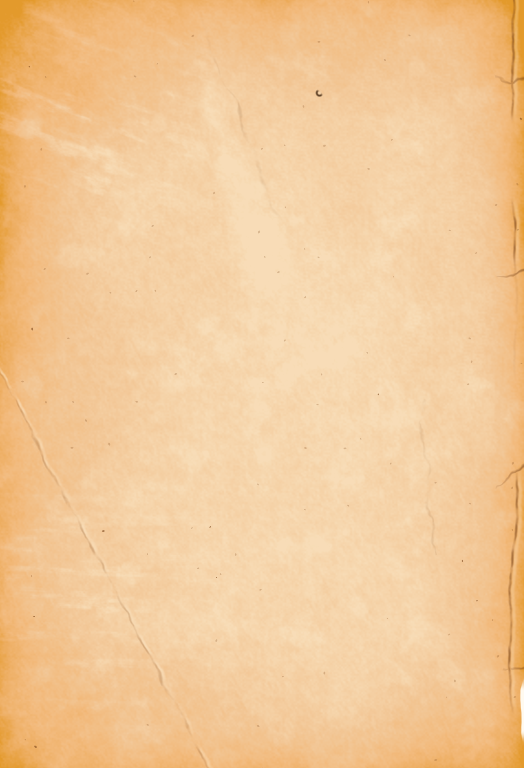
A Shadertoy shader for this texture:

```glsl
// Aged sheet of paper: a pale centre browning toward worn edges.
// Edge falloffs and layered noise set a tone that picks from a colour ramp;
// folds, scuffs, cracks, fibres and specks are drawn over it.

const vec3 CREAM = vec3(0.965, 0.84, 0.68);
const vec3 SAND = vec3(0.95, 0.78, 0.59);
const vec3 TAN = vec3(0.95, 0.73, 0.49);
const vec3 OCHRE = vec3(0.93, 0.68, 0.38);
const vec3 AMBER = vec3(0.90, 0.62, 0.22);
const vec3 BROWN = vec3(0.48, 0.27, 0.10);
const vec3 PALE = vec3(0.98, 0.88, 0.74);

float hash(vec2 p) {
    return fract(sin(dot(p, vec2(127.1, 311.7))) * 43758.5453);
}

float noise(vec2 p) {
    vec2 i = floor(p), f = fract(p);
    f = f * f * (3.0 - 2.0 * f);
    return mix(mix(hash(i), hash(i + vec2(1, 0)), f.x),
               mix(hash(i + vec2(0, 1)), hash(i + vec2(1, 1)), f.x), f.y);
}

float fbm(vec2 p) {
    float sum = 0.0, amp = 0.53;
    for (int i = 0; i < 4; i++) {
        sum += amp * noise(p);
        p = mat2(1.6, 1.2, -1.2, 1.6) * p + 7.3;
        amp *= 0.5;
    }
    return sum;
}

vec2 rotate(vec2 p, float a) {
    float c = cos(a), s = sin(a);
    return vec2(c * p.x + s * p.y, c * p.y - s * p.x);
}

// x: signed distance to the segment's side, y: distance, z: position along it
vec3 segment(vec2 p, vec2 a, vec2 b) {
    vec2 d = b - a, q = p - a;
    float t = clamp(dot(q, d) / dot(d, d), 0.0, 1.0);
    return vec3((d.x * q.y - d.y * q.x) / length(d), length(q - d * t), t);
}

float stroke(float dist, float width) {
    return 1.0 - smoothstep(0.0, width, abs(dist));
}

// Tight rim plus wide stain growing from one border
float edgeTone(float d, float rim, float rimSize, float stain, float stainSize) {
    return rim * exp(-d / rimSize) + stain * exp(-d / stainSize);
}

vec3 paperRamp(float tone) {
    vec3 c = mix(CREAM, SAND, clamp(tone, -0.4, 1.0));
    c = mix(c, TAN, clamp(tone - 1.0, 0.0, 1.0));
    c = mix(c, OCHRE, clamp(tone - 2.0, 0.0, 1.0));
    return mix(c, AMBER, clamp(tone - 3.0, 0.0, 1.3));
}

// Broken parallel streaks inside a soft round region
float scuffs(vec2 p, vec2 centre, vec2 size, float angle, float density) {
    vec2 q = rotate(p, angle), r = (p - centre) / size;
    float streak = smoothstep(0.48, 0.75, fbm(q * vec2(8.0, density)));
    float worn = smoothstep(0.25, 0.7, fbm(q * vec2(50.0, 110.0)));
    return streak * worn * exp(-dot(r, r));
}

float specks(vec2 p, float cells, float chance) {
    vec2 id = floor(p * cells);
    vec2 pos = 0.2 + 0.6 * vec2(hash(id + 3.1), hash(id + 8.7));
    vec2 q = rotate((fract(p * cells) - pos) / cells, 6.28 * hash(id + 5.5));
    float radius = mix(0.0012, 0.0023, hash(id + 1.9));
    float dist = length(q * vec2(0.8, 1.2));
    return step(hash(id), chance) * (1.0 - smoothstep(0.3 * radius, radius, dist));
}

void mainImage(out vec4 fragColor, in vec2 fragCoord) {
    vec2 p = fragCoord / iResolution.y;
    float w = iResolution.x / iResolution.y;
    float right = w - p.x, top = 1.0 - p.y;
    vec2 warp = 0.012 * (vec2(fbm(p * 30.0), fbm(p * 30.0 + 40.0)) - 0.5);

    // Browning of the borders and cloudy blotches
    float stain = edgeTone(p.x, 1.1, 0.03, 2.3, 0.135)
                + edgeTone(right, 1.5, 0.022, 1.9, 0.08)
                + edgeTone(top, 0.9, 0.03, 2.1, 0.12)
                + edgeTone(p.y, 0.8, 0.025, 1.8, 0.095);
    float tone = stain * (0.6 + 0.8 * fbm(p * 7.0)) - 0.22;
    tone += 0.9 * (fbm(p * 11.0 + 20.0) - 0.5);

    // Mottled pulp, short fibres and fine grain
    tone += 0.6 * (fbm(p * vec2(85.0, 70.0)) - 0.5);
    tone += 0.4 * (noise(rotate(p, 0.5) * vec2(300.0, 170.0)) - 0.5);
    tone += 0.35 * (noise(p * 420.0 + 9.0) - 0.5);
    tone -= 0.4 * smoothstep(0.58, 0.75, fbm(p * 24.0 + 60.0));

    // Rubbed streaks: slanted at upper left, level at lower left
    tone -= 1.5 * scuffs(p, vec2(0.10, 0.87), vec2(0.17, 0.12), -0.36, 60.0);
    tone -= 1.0 * scuffs(p, vec2(0.10, 0.22), vec2(0.18, 0.14), -0.03, 70.0);

    // Ragged pale wedge opening below the upper fold
    vec3 wedge = segment(p + 2.0 * warp, vec2(0.26, 0.92), vec2(0.345, 0.65));
    tone -= (0.2 + 0.8 * fbm(p * 40.0)) * stroke(wedge.y, 0.012 + 0.045 * wedge.z);
    vec3 colour = paperRamp(tone);

    // Folds: a broken light ridge beside a faint shadow
    vec3 longFold = segment(p + warp, vec2(0.0, 0.52), vec2(0.28, -0.01));
    vec3 topFold = segment(p + 1.5 * warp, vec2(0.25, 0.99), vec2(0.37, 0.69));
    float wear = smoothstep(0.25, 0.75, fbm(p * 55.0));
    float fade = sin(3.14 * topFold.z);
    colour = mix(colour, PALE, 0.65 * wear * stroke(longFold.y, 0.0035));
    colour = mix(colour, BROWN, 0.24 * wear * stroke(longFold.x + 0.003, 0.0025));
    colour = mix(colour, PALE, 0.4 * wear * fade * stroke(topFold.x, 0.006));
    colour = mix(colour, BROWN, 0.16 * wear * fade * stroke(topFold.x - 0.004, 0.003));
    vec3 hairline = segment(p + 2.5 * warp, vec2(0.55, 0.48), vec2(0.565, 0.28));
    colour = mix(colour, BROWN, 0.12 * wear * stroke(hairline.y, 0.003));

    // Cracked right border with ragged side tears
    float crackX = 0.004 + 0.02 * fbm(vec2(p.y * 9.0, 4.0)) + 0.5 * warp.y;
    float gaps = smoothstep(0.25, 0.7, noise(vec2(p.y * 17.0, 2.0)));
    float crack = gaps * (0.3 + 0.7 * wear) * stroke(right - crackX, 0.0028);
    for (int i = 0; i < 4; i++) {
        float y = 0.135 + 0.257 * float(i), slope = 0.03 * (hash(vec2(i, 6)) - 0.2);
        vec3 tear = segment(p + 2.5 * warp, vec2(w - 0.035, y - slope), vec2(w + 0.01, y));
        crack = max(crack, (0.2 + 0.8 * tear.z) * stroke(tear.y, 0.002 + 0.002 * tear.z));
    }
    colour = mix(colour, PALE, 0.3 * gaps * stroke(right - crackX + 0.004, 0.004));
    colour = mix(colour, BROWN, 0.6 * crack);
    float chip = smoothstep(0.03, 0.05, p.y) * (1.0 - smoothstep(0.10, 0.12, p.y));
    float chipEdge = 0.004 * chip + 0.4 * warp.x;
    colour = mix(colour, vec3(1.0, 0.98, 0.94), chip * (1.0 - smoothstep(chipEdge - 0.001, chipEdge + 0.001, right)));

    // Sparse dark flecks and one small broken hole
    colour = mix(colour, BROWN, 0.6 * specks(p, 17.0, 0.06));
    colour = mix(colour, BROWN, 0.25 * specks(p + 0.37, 36.0, 0.09));
    vec2 h = p - vec2(0.416, 0.879);
    float rim = stroke(length(h) - 0.0035, 0.0025) * smoothstep(0.004, -0.002, h.x + h.y);
    colour = mix(colour, PALE, 0.5 * stroke(length(h), 0.004));
    colour = mix(colour, 0.5 * BROWN, 0.8 * rim);

    fragColor = vec4(clamp(colour, 0.0, 1.0), 1.0);
}
```
